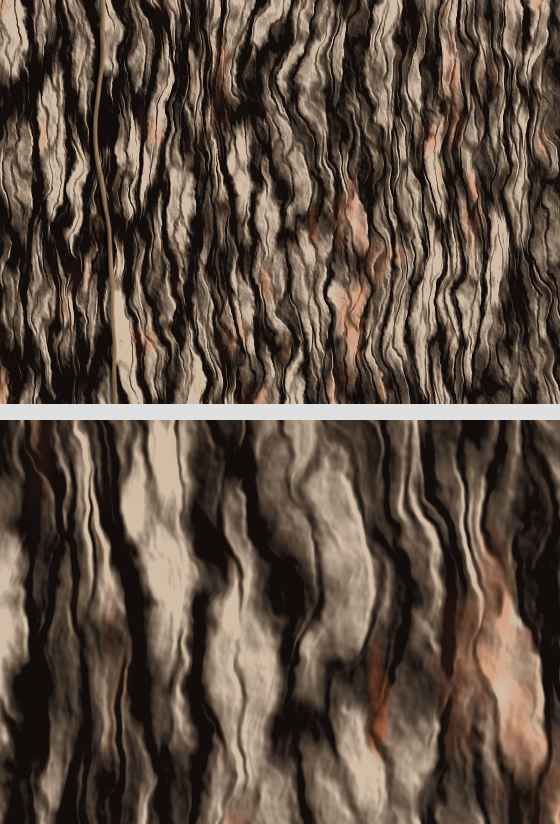
Top: the whole. Bottom: its middle third, enlarged.
Reproduce this texture procedurally as a Shadertoy shader.

```glsl
float hash(vec2 p) {
    return fract(sin(dot(p, vec2(127.1, 311.7))) * 43758.5453);
}

float noise(vec2 p) {
    vec2 i = floor(p), f = fract(p);
    f = f * f * (3.0 - 2.0 * f);
    return mix(mix(hash(i), hash(i + vec2(1, 0)), f.x),
               mix(hash(i + vec2(0, 1)), hash(i + vec2(1, 1)), f.x), f.y);
}

float fbm(vec2 p) {
    float sum = 0.0, amp = 0.533;
    for (int i = 0; i < 4; i++) {
        sum += amp * noise(p);
        p = p * 2.03 + 17.3;
        amp *= 0.5;
    }
    return sum;
}

// Irregular cells: x = gap to the border, y = random value of the cell
vec2 cells(vec2 p) {
    vec2 base = floor(p);
    float nearest = 9.0, second = 9.0, id = 0.0;
    for (int y = -1; y <= 1; y++)
    for (int x = -1; x <= 1; x++) {
        vec2 cell = base + vec2(x, y);
        vec2 site = cell + vec2(hash(cell), hash(cell + 51.7));
        float d = length(p - site);
        if (d < nearest) {
            second = nearest;
            nearest = d;
            id = hash(cell + 9.1);
        } else {
            second = min(second, d);
        }
    }
    return vec2(second - nearest, id);
}

// Height of the bark: long plates, thin slivers, fibres and flakes
float relief(vec2 p) {
    float shadeSide = 1.0 - smoothstep(0.1, 0.95, p.x);
    vec2 w = p;
    w.x += 0.17 * (fbm(p * vec2(3.2, 2.3)) - 0.5);
    w.x += 0.035 * (fbm(p * vec2(22.0, 15.0) + 7.0) - 0.5);
    w.y += 0.12 * (fbm(p * vec2(16.0, 8.0) + 31.0) - 0.5);

    vec2 plate = cells(w * vec2(15.0, 2.4));
    vec2 sliver = cells(w * vec2(36.0, 6.5) + 3.0);
    float plateTop = smoothstep(0.0, 0.45, plate.x);
    float h = 0.5 * plateTop * (0.6 + 0.4 * plate.y);
    h += 0.25 * smoothstep(0.0, 0.35, sliver.x) * (0.5 + 0.5 * sliver.y);
    h += 0.35 * fbm(w * vec2(65.0, 11.0));
    h += 0.35 * fbm(p * vec2(42.0, 27.0) + 11.0);
    return h - 0.22 * shadeSide * (1.0 - plateTop);
}

// Soft-edged mask of an ellipse
float blob(vec2 p, vec2 centre, vec2 radius) {
    return 1.0 - smoothstep(0.5, 1.1, length((p - centre) / radius));
}

void mainImage(out vec4 fragColor, in vec2 fragCoord) {
    vec2 p = fragCoord / iResolution.y;
    float px = 1.0 / iResolution.y;

    // Relief lit from the upper right
    float h = relief(p);
    float slope = h - relief(p + vec2(0.0026, 0.0018));
    float tone = 0.5 + 1.55 * (h - 0.71) + 2.1 * slope;
    tone += 0.16 * (fbm(p * vec2(5.0, 3.0) + 40.0) - 0.5);

    // Dark knots
    float ragged = 0.05 * (fbm(p * 25.0) - 0.5);
    tone -= 0.4 * blob(p + ragged, vec2(0.265, 0.54), vec2(0.06, 0.085));
    tone -= 0.25 * blob(p + ragged, vec2(1.3, 0.93), vec2(0.09, 0.06));
    tone = clamp(tone, 0.0, 1.0);

    // Brown ramp from furrow to weathered crest
    vec3 furrow = vec3(0.07, 0.05, 0.045);
    vec3 bark = vec3(0.39, 0.32, 0.26);
    vec3 crest = vec3(0.82, 0.74, 0.65);
    vec3 col = mix(furrow, bark, min(tone * 2.0, 1.0));
    col = mix(col, crest, max(tone * 2.0 - 1.0, 0.0));

    // Rusty inner bark
    float rust = 0.4 * smoothstep(0.62, 0.78, fbm(p * vec2(18.0, 6.0) + 63.0));
    rust += 0.85 * blob(p + 0.3 * ragged, vec2(0.775, 0.44), vec2(0.011, 0.055));
    col = mix(col, vec3(0.62, 0.33, 0.21) * (0.35 + tone), min(rust, 1.0));

    // Thin dry vine with a shadow on its left
    float bend = (p.y - 0.66) / 0.13;
    float vineX = 0.287 - 0.04 * p.y - 0.024 * exp(-bend * bend)
                + 0.01 * smoothstep(0.8, 1.0, p.y)
                + 0.006 * (noise(vec2(p.y * 14.0, 2.0)) - 0.5);
    float across = p.x - vineX;
    float halfWidth = 0.0045 + 0.002 * noise(vec2(p.y * 9.0, 5.0));
    col *= 1.0 - 0.6 * (1.0 - smoothstep(0.003, 0.01, abs(across + 0.006)));
    vec3 vine = vec3(0.58, 0.46, 0.35) * (0.9 + 50.0 * across);
    vine *= 0.75 + 0.5 * fbm(p * vec2(150.0, 25.0));
    col = mix(vine, col, smoothstep(-px, px, abs(across) - halfWidth));

    fragColor = vec4(col, 1.0);
}
```
